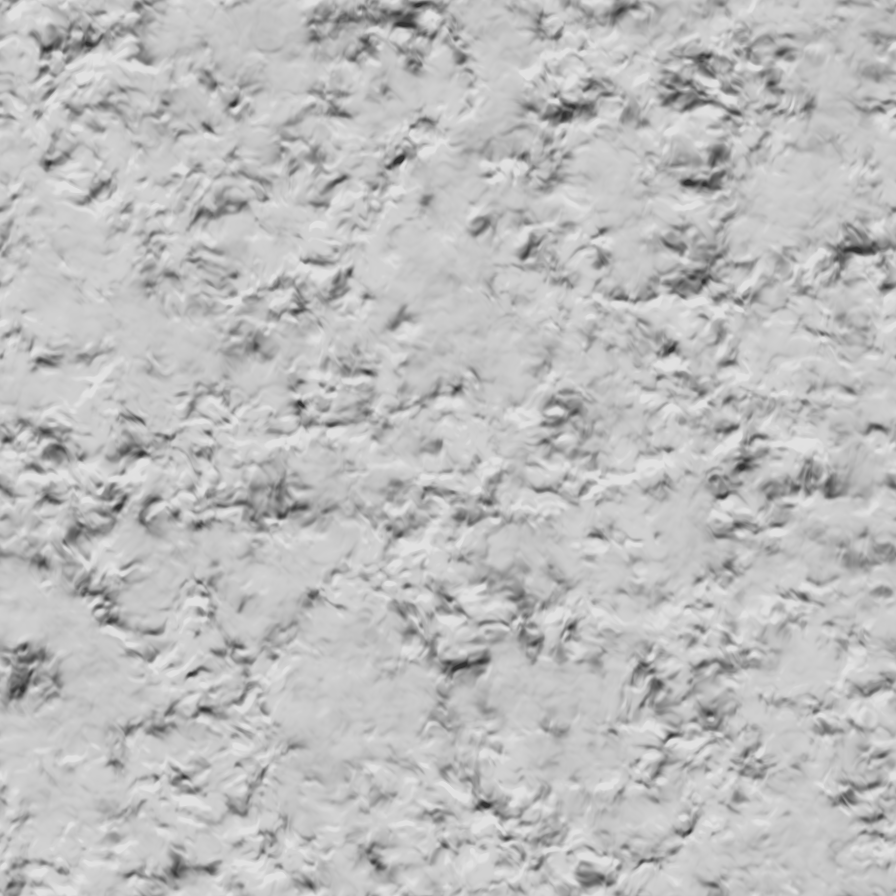
Reproduce this texture procedurally as a WebGL 1 fragment shader.

```glsl
precision highp float;
// Rough grey plaster: chipped ledges and pits scattered between smooth patches.
// A creased height field is lit from above by its finite slope, cloudy stains
// darken the broken areas, and all noise wraps so that the square tiles.

uniform vec2 u_resolution;

const float TAU = 6.2831853;

float hash(vec2 cell, float seed) {
  vec3 q = fract(vec3(cell.xyx + seed * 7.13) * vec3(0.1031, 0.1030, 0.0973));
  q += dot(q, q.yzx + 33.33);
  return fract((q.x + q.y) * q.z);
}

// Dot product of a corner's random unit gradient with the offset from it.
float corner(vec2 cell, vec2 offset, float period, float seed) {
  float angle = TAU * hash(floor(mod(cell + 0.5, period)), seed);
  return dot(vec2(cos(angle), sin(angle)), offset);
}

// Gradient noise on the unit square, with a whole number of cells per side.
float noise(vec2 uv, float period, float seed) {
  vec2 p = uv * period;
  vec2 i = floor(p);
  vec2 f = p - i;
  vec2 w = f * f * f * (f * (f * 6.0 - 15.0) + 10.0);
  vec2 r = vec2(1.0, 0.0);
  float low = mix(corner(i, f, period, seed),
                  corner(i + r.xy, f - r.xy, period, seed), w.x);
  float high = mix(corner(i + r.yx, f - r.yx, period, seed),
                   corner(i + r.xx, f - r.xx, period, seed), w.x);
  return mix(low, high, w.y);
}

// Bends the plane a little so that ledges become ragged.
vec2 warp(vec2 uv) {
  vec2 broad = vec2(noise(uv, 13.0, 1.0), noise(uv, 13.0, 2.0));
  vec2 fine = vec2(noise(uv, 47.0, 3.0), noise(uv, 47.0, 4.0));
  return uv + 0.014 * broad + 0.005 * fine;
}

// Sum of softly creased octaves: a crest above a steep lower face.
float relief(vec2 uv) {
  vec2 p = warp(uv);
  float height = 0.0;
  float period = 13.0;
  for (int k = 0; k < 4; k++) {
    float octave = float(k);
    float n = noise(p, period, 10.0 + octave);
    float crest = 0.7 * n - 0.7 * sqrt(n * n + 0.004);
    float steepness = 0.6 + 0.5 * octave - 0.12 * octave * octave;
    height += steepness * crest / period;
    period *= 2.0;
  }
  return height;
}

// Cloudy darkness, from wide drifts down to small pits.
float stains(vec2 uv) {
  vec2 p = warp(uv);
  return 0.7 * noise(p, 6.0, 30.0) + 0.9 * noise(p, 13.0, 31.0)
       + 1.1 * noise(p, 27.0, 32.0) + 0.9 * noise(p, 53.0, 33.0)
       + 0.4 * noise(p, 101.0, 34.0);
}

// Broad patches of broken surface, 0 where smooth and 1 where chipped.
float roughness(vec2 uv) {
  float n = noise(uv, 7.0, 20.0) + 0.9 * noise(uv, 15.0, 21.0)
          + 0.7 * noise(uv, 29.0, 22.0);
  return smoothstep(-0.55, 0.35, n);
}

void main() {
  vec2 uv = gl_FragCoord.xy / u_resolution;

  // Slope toward the light, positive on faces turned away from it.
  vec2 toLight = vec2(-0.0008, 0.0040);
  float slope = (relief(uv + toLight) - relief(uv - toLight * 0.3)) / 0.0052;

  float rough = mix(0.25, 1.0, roughness(uv));
  float mottle = noise(uv, 83.0, 40.0) + noise(uv, 120.0, 41.0);
  float shade = -1.0 + rough * (1.7 * slope + 3.7 * stains(uv) + 1.0)
              + 0.3 * mottle;

  // Shadows deepen steadily while lit faces level off to pale grey.
  float shadow = log(1.0 + exp(shade));
  float glint = clamp(-rough * slope - 0.45, 0.0, 1.2);
  float grey = 0.822 - 0.108 * shadow / (1.0 + 0.025 * shadow) + 0.05 * glint;
  gl_FragColor = vec4(vec3(clamp(grey, 0.2, 0.9)), 1.0);
}
```
